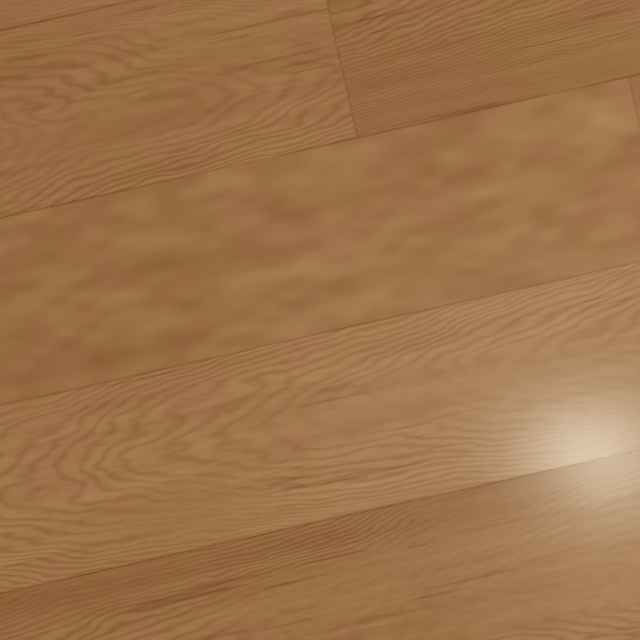
Reproduce this texture procedurally as a Shadertoy shader.

```glsl
#define SLOPE 0.225
#define BOARD_WIDTH 0.293
#define FIRST_SEAM 0.073
#define MID_WOOD vec3(0.605, 0.437, 0.277)
#define TONE_STEP vec3(0.045, 0.048, 0.045)
#define GLOSS vec3(0.90, 0.83, 0.74)
#define GLOSS_CENTER vec2(0.94, 0.285)
#define RING_RATE 15.0
#define RING_BEND 30.0

float hash(vec2 p) {
    vec3 q = fract(vec3(p.xyx) * 0.1031);
    q += dot(q, q.yzx + 33.33);
    return fract((q.x + q.y) * q.z);
}

float noise(vec2 p) {
    vec2 i = floor(p), f = fract(p);
    f = f * f * (3.0 - 2.0 * f);
    return mix(mix(hash(i), hash(i + vec2(1, 0)), f.x),
               mix(hash(i + vec2(0, 1)), hash(i + vec2(1, 1)), f.x), f.y);
}

float fbm(vec2 p) {
    float sum = 0.0, amp = 0.5;
    for (int i = 0; i < 4; i++) {
        sum += amp * (noise(p) - 0.5);
        p = p * 2.03 + 17.7;
        amp *= 0.5;
    }
    return sum;
}

// Arched growth rings, long streaks and short pores
float sharpGrain(vec2 g, float across, float facing, float seed) {
    vec2 q = g + seed * vec2(7.3, 3.1);
    float offset = across + 0.05 * fbm(q * vec2(3.0, 5.0));
    float arch = facing * g.x + RING_BEND * offset * offset;
    float phase = RING_RATE * arch + 5.0 * fbm(q * vec2(5.0, 18.0));
    float ring = pow(0.5 + 0.5 * sin(6.2832 * phase), 2.0) - 0.375;
    float strength = smoothstep(0.2, 0.8, noise(q * vec2(3.5, 11.0)));
    float streak = fbm(q * vec2(4.0, 75.0));
    float pore = smoothstep(0.70, 0.95, noise(q * vec2(9.0, 170.0)))
               * smoothstep(0.35, 0.75, noise(q * vec2(4.0, 22.0) + 9.0));
    float fiber = noise(q * vec2(70.0, 260.0)) - 0.5;
    return -ring * (0.25 + 1.0 * strength) + 1.5 * streak - 1.2 * pore + 0.4 * fiber;
}

// Blurred, blotchy figure
float softGrain(vec2 g) {
    vec2 q = g + 0.02 * vec2(fbm(g * 9.0), fbm(g * 9.0 + 31.0));
    return 1.5 * fbm(q * vec2(10.0, 32.0)) + 1.1 * (noise(q * vec2(24.0, 55.0)) - 0.5)
         + 0.9 * fbm(q * vec2(3.0, 20.0) + 5.0);
}

void mainImage(out vec4 fragColor, in vec2 fragCoord) {
    vec2 uv = fragCoord / iResolution.xy;
    float pixel = 1.0 / iResolution.y;

    // Grain coordinates: along and across the slanted boards
    vec2 g = vec2(uv.x + SLOPE * uv.y, uv.y - SLOPE * uv.x);
    float row = (g.y - FIRST_SEAM) / BOARD_WIDTH;
    float board = floor(row);
    float across = (fract(row) - 0.5) * BOARD_WIDTH;
    float jointX = board == 2.0 ? 0.735 : (board == 1.0 ? 1.18 : 9.0);
    float pastJoint = smoothstep(-pixel, pixel, g.x - jointX);
    float seed = board + 5.0 + 11.0 * step(0.5, pastJoint);

    // Figure of each board
    float facing = board == 2.0 ? 1.0 : -1.0;
    float center = board < 0.0 ? 0.03 : 0.02 * facing;
    if (board == 2.0) center -= 0.14 * pastJoint;
    float tone = board == 1.0 ? softGrain(g)
                              : sharpGrain(g, across + center, facing, seed);

    // Board tones and slow variation
    float boardTone = board == 0.0 ? 0.35 : (board == 1.0 ? 0.0 : -0.2);
    tone += boardTone - 0.55 * pastJoint + 0.9 * (uv.x - 0.45);
    tone += 0.8 * fbm(uv * 4.0 + 3.0);
    if (board < 0.0) tone -= 0.8 * smoothstep(-0.35, 0.0, row);

    // Fine seams and end joints
    float seamGap = (0.5 - abs(fract(row) - 0.5)) * BOARD_WIDTH;
    float seam = 1.0 - smoothstep(0.0005, 0.0015 + pixel, seamGap);
    float joint = 1.0 - smoothstep(0.0005, 0.0015 + pixel, abs(g.x - jointX));
    tone -= seam * (0.4 + 1.2 * noise(g * 12.0)) + 0.8 * joint;

    vec3 color = MID_WOOD + TONE_STEP * clamp(tone, -3.2, 2.2);
    color.g += 0.018 * fbm(uv * 13.0);

    // Lamp reflection, split slightly by the lower seam
    vec2 d = uv - GLOSS_CENTER;
    d.x += board < 0.0 ? -0.01 : 0.015;
    float core = exp(-dot(d * d, vec2(75.0, 110.0)));
    float halo = exp(-dot(d * d, vec2(13.0, 22.0)));
    float shine = 0.60 * core + 0.25 * halo;
    color = mix(color, GLOSS, shine * (board < 0.0 ? 0.88 : 1.0));

    fragColor = vec4(clamp(color, 0.0, 1.0), 1.0);
}
```
